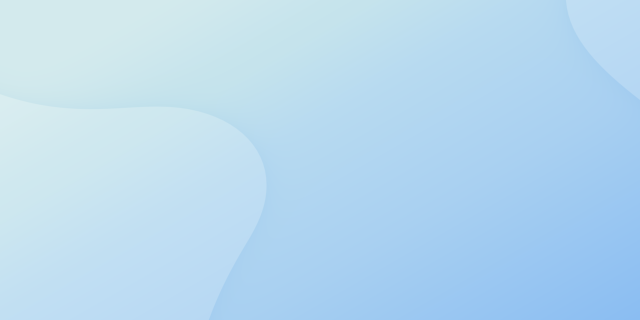
A Shadertoy shader for this background:

```glsl
// Soft diagonal blue gradient with two translucent, wavy-edged pale shapes.

const vec3 MIST = vec3(0.828, 0.918, 0.929);
const vec3 AQUA = vec3(0.770, 0.890, 0.927);
const vec3 SKY = vec3(0.718, 0.855, 0.942);
const vec3 AZURE = vec3(0.660, 0.815, 0.945);
const vec3 BLUE = vec3(0.540, 0.740, 0.950);
const vec2 GRADIENT_DIR = vec2(0.50, 0.87);
const float VEIL_OPACITY = 0.15;
const vec3 SHADOW_TINT = vec3(0.965, 0.982, 0.995);
const float SHADOW_WIDTH = 0.035;
const int CURVE_STEPS = 18;

// Chained cubic control points, in canvas heights from the top left.
const vec2 WAVE[16] = vec2[16](
    vec2(-0.02, 0.287), vec2(0.091, 0.328), vec2(0.188, 0.341), vec2(0.286, 0.341),
    vec2(0.357, 0.341), vec2(0.424, 0.333), vec2(0.495, 0.333),
    vec2(0.698, 0.333), vec2(0.833, 0.437), vec2(0.833, 0.578),
    vec2(0.833, 0.638), vec2(0.812, 0.688), vec2(0.781, 0.742),
    vec2(0.729, 0.828), vec2(0.682, 0.911), vec2(0.642, 1.03));

// Corner curve, measured from the top right.
const vec2 CORNER[4] = vec2[4](
    vec2(0.232, -0.02), vec2(0.234, 0.117), vec2(0.120, 0.221), vec2(-0.02, 0.328));

vec2 cubic(vec2 a, vec2 b, vec2 c, vec2 d, float t) {
    float s = 1.0 - t;
    return s * s * s * a + 3.0 * s * t * (s * b + t * c) + t * t * t * d;
}

// Updates x: nearest distance, y: side sign (flips at each crossing to the right).
void traceCurve(vec2 p, vec2 a, vec2 b, vec2 c, vec2 d, inout vec2 field) {
    vec2 start = a;
    for (int i = 1; i <= CURVE_STEPS; i++) {
        vec2 end = cubic(a, b, c, d, float(i) / float(CURVE_STEPS));
        vec2 edge = end - start, rel = p - start;
        float along = clamp(dot(rel, edge) / dot(edge, edge), 0.0, 1.0);
        field.x = min(field.x, length(rel - edge * along));
        if ((start.y > p.y) != (end.y > p.y) &&
            rel.x < edge.x * rel.y / edge.y) field.y = -field.y;
        start = end;
    }
}

vec3 backdrop(vec2 p) {
    float t = dot(p, GRADIENT_DIR);
    vec3 color = mix(MIST, AQUA, smoothstep(0.22, 0.62, t));
    color = mix(color, SKY, clamp((t - 0.59) / 0.24, 0.0, 1.0));
    color = mix(color, AZURE, clamp((t - 0.83) / 0.42, 0.0, 1.0));
    return mix(color, BLUE, clamp((t - 1.25) / 0.62, 0.0, 1.0));
}

// Lays a white veil inside the shape and a faint shadow outside it.
vec3 addVeil(vec3 color, vec2 field, float pixel) {
    float dist = field.x * field.y;
    float inside = smoothstep(pixel, -pixel, dist);
    float shadow = exp(-max(dist, 0.0) / SHADOW_WIDTH);
    vec3 shaded = color * mix(vec3(1.0), SHADOW_TINT, shadow);
    return mix(shaded, mix(color, vec3(1.0), VEIL_OPACITY), inside);
}

void mainImage(out vec4 fragColor, in vec2 fragCoord) {
    vec2 uv = fragCoord / iResolution.xy;
    vec2 p = vec2(2.0 * uv.x, 1.0 - uv.y);
    vec2 mirrored = vec2(2.0 - p.x, p.y);
    float pixel = 0.75 / iResolution.y;

    vec2 wave = vec2(10.0, 1.0);
    for (int k = 0; k < 15; k += 3)
        traceCurve(p, WAVE[k], WAVE[k + 1], WAVE[k + 2], WAVE[k + 3], wave);

    vec2 corner = vec2(10.0, 1.0);
    traceCurve(mirrored, CORNER[0], CORNER[1], CORNER[2], CORNER[3], corner);

    vec3 color = backdrop(p);
    color = addVeil(color, wave, pixel);
    color = addVeil(color, corner, pixel);
    fragColor = vec4(color, 1.0);
}
```
